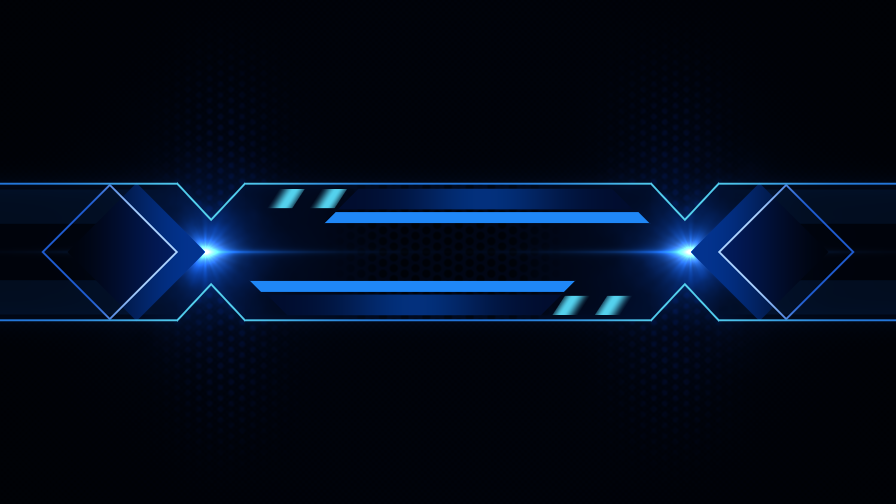
This background is drawn by a Shadertoy shader. Its source:

```glsl
// A dark sci-fi banner: a notched neon frame, twin diamonds with flares, slanted bars.
// Mirror symmetry folds the frame and diamonds; a half turn folds the bars and chips.
// Lengths are in canvas heights, measured from the centre of the canvas.
#define FRAME_Y 0.1355
#define NOTCH_X 0.470
#define NOTCH_HALF 0.067
#define NOTCH_SLOPE 1.07
#define DIAMOND_X 0.618
#define OUTLINE_X 0.671
#define FLARE_X 0.4815
#define LINE_HALF 0.0019
#define DOT_PITCH 0.0215
#define GLOW_GAIN 0.62

const vec3 NIGHT = vec3(0.001, 0.011, 0.040);
const vec3 NAVY = vec3(0.002, 0.024, 0.082);
const vec3 ROYAL = vec3(0.010, 0.200, 0.560);
const vec3 AZURE = vec3(0.120, 0.530, 0.970);
const vec3 CYAN = vec3(0.330, 0.820, 0.930);

// Anti-aliased coverage of a signed distance
float fill(float d) { return clamp(0.5 - d * iResolution.y, 0.0, 1.0); }

float stroke(float d) { return fill(abs(d) - LINE_HALF); }

float hash(vec2 p) { return fract(sin(dot(p, vec2(127.1, 311.7))) * 43758.55); }

float noise(vec2 p) {
    vec2 i = floor(p), f = fract(p);
    f = f * f * (3.0 - 2.0 * f);
    return mix(mix(hash(i), hash(i + vec2(1, 0)), f.x),
               mix(hash(i + vec2(0, 1)), hash(i + vec2(1, 1)), f.x), f.y);
}

float smoke(vec2 p) {
    float sum = 0.0, gain = 0.5;
    for (int i = 0; i < 4; i++, gain *= 0.5, p = p * 2.03 + 7.1) sum += gain * noise(p);
    return sum;
}

float diamond(vec2 p, float r) { return (abs(p.x) + abs(p.y) - r) * 0.7071; }

// Bar whose ends lean inward with height (a trapezoid)
float trapezoid(vec2 p, vec2 halfSize) {
    return max(abs(p.y) - halfSize.y, (abs(p.x) + p.y - halfSize.x) * 0.7071);
}

// Staggered round dots, returned as signed distance
float dotGrid(vec2 p, float pitch, float radius) {
    vec2 cell = vec2(2.0, 1.0) * pitch;
    vec2 a = mod(p, cell) - 0.5 * cell;
    vec2 b = mod(p + 0.5 * cell, cell) - 0.5 * cell;
    return min(length(a), length(b)) - radius;
}

// Frame edge height, with V-shaped notches
float frameHeight(float x) {
    return FRAME_Y - NOTCH_SLOPE * max(0.0, NOTCH_HALF - abs(x - NOTCH_X));
}

// Dark mesh with two columns of blue dots
vec3 backdrop(vec2 p, vec2 q) {
    float mesh = 0.5 + 0.5 * sin(p.x * 520.0) * sin(p.y * 520.0);
    vec3 col = NIGHT * (0.72 + 0.4 * mesh) * (1.0 - 0.35 * smoothstep(0.4, 1.0, length(p)));
    float column = exp(-pow((q.x - 0.44) / 0.10, 2.0)) * smoothstep(0.50, 0.18, q.y);
    float dots = smoothstep(0.004, -0.003, dotGrid(p, DOT_PITCH, 0.0050));
    return col + vec3(0.002, 0.028, 0.115) * column * (0.12 + 0.75 * dots);
}

// Inside of the frame: central panel, perforations and side bands
vec3 panel(vec2 p, vec2 q) {
    vec3 col = mix(NAVY, NIGHT, smoothstep(0.50, 0.62, q.x));
    float holes = smoothstep(0.003, -0.002, dotGrid(p, DOT_PITCH, 0.0075));
    col *= 1.0 - 0.65 * holes * smoothstep(0.26, 0.10, q.x);
    float band = fill(abs(q.y - 0.090) - 0.034) * smoothstep(0.52, 0.64, q.x);
    return mix(col, vec3(0.006, 0.050, 0.120), band);
}

// Halo, hot core and horizontal streak
vec3 flare(vec2 d, float haze) {
    float r = length(d);
    float rays = 0.75 + 0.5 * noise(vec2(atan(d.y, -d.x) * 7.0, 3.0));
    vec3 light = vec3(0.02, 0.25, 0.75) * exp(-r * 15.0) * (0.45 + 1.1 * haze);
    light += vec3(0.08, 0.45, 0.95) * exp(-r * 30.0) * rays;
    light += vec3(1.0, 1.1, 1.0) * exp(-length(d * vec2(1.0, 1.7)) * 55.0) * 1.5;
    light += vec3(0.12, 0.50, 1.0) * exp(-abs(d.y) * 260.0 - abs(d.x) * 8.5) * 1.4;
    return light;
}

void mainImage(out vec4 fragColor, in vec2 fragCoord) {
    vec2 p = (fragCoord - 0.5 * iResolution.xy) / iResolution.y;
    vec2 q = abs(p);
    vec2 s = (p - vec2(0.0035, 0.0)) * (p.y > 0.0 ? 1.0 : -1.0);
    float steep = abs(q.x - NOTCH_X) < NOTCH_HALF ? 0.683 : 1.0;
    float frame = (q.y - frameHeight(q.x)) * steep;

    // Ground and light
    vec3 col = mix(backdrop(p, q), panel(p, q), fill(frame));
    col += vec3(0.004, 0.05, 0.13) * exp(-abs(frame) * 60.0) * 0.45;
    col += GLOW_GAIN * flare(q - vec2(FLARE_X, 0.0), smoke(p * 18.0)) * 1.3;

    // Slanted bars, dim then bright
    vec2 dim = s - vec2(0.0706, 0.105);
    vec3 dimColor = mix(vec3(0.003, 0.045, 0.17), vec3(0.01, 0.19, 0.49), exp(-dim.x * dim.x * 45.0));
    col = mix(col, dimColor, fill(trapezoid(dim, vec2(0.272, 0.0205))));
    col = mix(col, AZURE, fill(trapezoid(s - vec2(0.074, 0.0683), vec2(0.3113, 0.0109))));

    // Glossy chips
    for (int i = 0; i < 2; i++) {
        vec2 c = s - vec2(-0.325 + 0.084 * float(i), 0.106);
        c.x -= 0.65 * c.y;
        float shine = smoothstep(-0.028, 0.004, c.x) * smoothstep(0.036, 0.008, c.x);
        float chip = fill(abs(c.y) - 0.019) * fill((abs(c.x) - 0.025) * 0.84);
        col = mix(col, CYAN, chip * shine);
    }

    // Diamonds and their outlines
    float inward = smoothstep(0.77, 0.50, q.x);
    float outline = diamond(q - vec2(OUTLINE_X, 0.0), 0.133);
    vec3 face = mix(vec3(0.001, 0.018, 0.07), ROYAL, inward);
    face = mix(face, mix(NIGHT, vec3(0.008, 0.10, 0.36), inward), 0.85 * fill(outline));
    col = mix(col, face, fill(diamond(q - vec2(DIAMOND_X, 0.0), 0.137)));
    vec3 edge = mix(vec3(0.12, 0.36, 0.82), vec3(0.68, 0.83, 1.0), smoothstep(0.72, 0.60, q.x));
    col = mix(col, edge, stroke(outline));

    // Neon frame line, brightest around the notches
    float neon = exp(-pow((q.x - NOTCH_X) / 0.22, 2.0));
    col = mix(col, mix(vec3(0.13, 0.45, 0.85), CYAN, neon), stroke(frame));
    fragColor = vec4(min(col, 1.0), 1.0);
}
```
